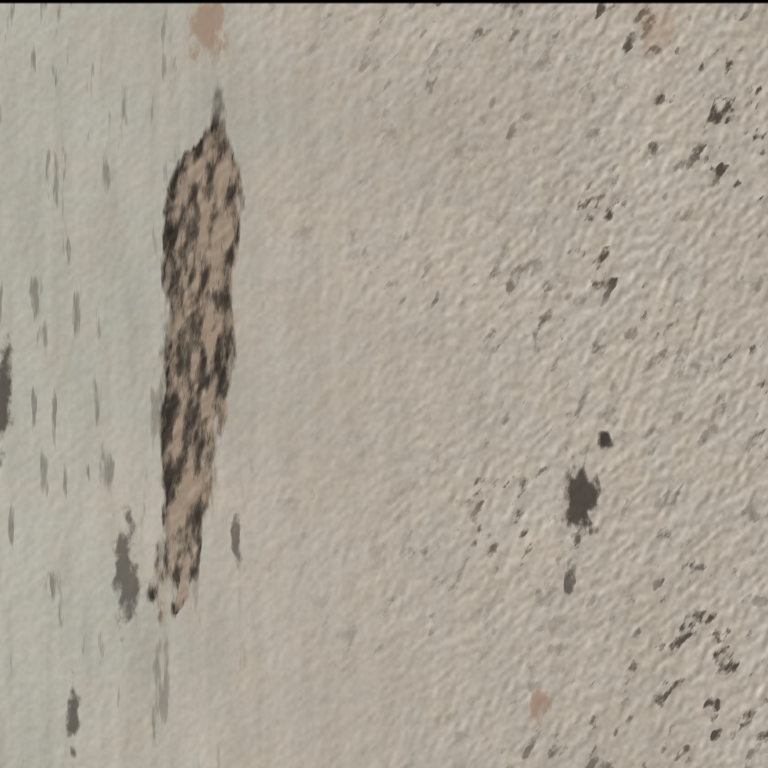
This texture is drawn by a Shadertoy shader. Its source:

```glsl
const vec3 STONE_COOL = vec3(0.685, 0.672, 0.625);
const vec3 STONE_WARM = vec3(0.690, 0.655, 0.605);
const vec3 SCAR_DARK = vec3(0.20, 0.18, 0.16);
const vec3 SCAR_TAN = vec3(0.60, 0.53, 0.46);
const vec3 PIT_DARK = vec3(0.30, 0.27, 0.24);
const vec3 RUST = vec3(0.58, 0.46, 0.38);

float hash(vec2 p) {
    vec3 q = fract(vec3(p.xyx) * 0.1031);
    q += dot(q, q.yzx + 33.33);
    return fract((q.x + q.y) * q.z);
}

float noise(vec2 p) {
    vec2 cell = floor(p), f = fract(p);
    f = f * f * (3.0 - 2.0 * f);
    float low = mix(hash(cell), hash(cell + vec2(1, 0)), f.x);
    float high = mix(hash(cell + vec2(0, 1)), hash(cell + vec2(1, 1)), f.x);
    return mix(low, high, f.y);
}

float fbm(vec2 p) {
    float sum = 0.0, weight = 0.5;
    for (int i = 0; i < 4; i++) {
        sum += weight * noise(p);
        p = mat2(1.6, 1.2, -1.2, 1.6) * p + 17.3;
        weight *= 0.5;
    }
    return sum / 0.9375;
}

// Grain height, sheared so that the ridges lean to the right
float grainHeight(vec2 p) {
    vec2 q = vec2(p.x - 0.35 * p.y, p.y);
    return 0.6 * noise(q * vec2(135.0, 105.0)) + 0.4 * noise(q * vec2(70.0, 50.0) + 41.0);
}

// Light from the upper left
float relief(vec2 p) {
    vec2 toLight = vec2(-0.003, 0.0035);
    return grainHeight(p) - grainHeight(p + toLight);
}

// Ragged elliptical stain
float blotch(vec2 p, vec2 center, vec2 radius) {
    float ragged = fbm(p * vec2(95.0, 55.0)) - 0.5;
    return 1.0 - smoothstep(0.45, 1.25, length((p - center) / radius) + 1.8 * ragged);
}

// Signed position across the long scar: x is offset, y is half width
vec2 scarProfile(vec2 p) {
    float along = clamp((p.y - 0.2) / 0.58, 0.0, 1.0);
    float center = 0.212 + 0.056 * sqrt(along) + 0.016 * smoothstep(0.76, 0.86, p.y);
    float body = mix(0.026, 0.047, smoothstep(0.2, 0.6, p.y));
    float neck = mix(body, 0.007, smoothstep(0.765, 0.855, p.y));
    float halfWidth = neck * smoothstep(0.17, 0.23, p.y) * (1.0 - smoothstep(0.86, 0.93, p.y));
    return vec2(p.x - center, halfWidth);
}

vec3 paintScar(vec3 color, vec2 p) {
    vec2 profile = scarProfile(p);
    float ragged = fbm(p * vec2(75.0, 22.0)) - 0.5;
    float inside = profile.y - abs(profile.x) + 0.026 * ragged;
    float present = smoothstep(0.001, 0.012, profile.y);
    float mask = smoothstep(-0.003, 0.006, inside) * present;
    mask *= mix(smoothstep(0.3, 0.6, fbm(p * vec2(110.0, 35.0))), 1.0, smoothstep(0.18, 0.36, p.y));
    float fibers = fbm(vec2(p.x - 0.12 * p.y, p.y) * vec2(105.0, 36.0) + 8.0);
    float rim = 1.0 - smoothstep(0.003, 0.022, inside);
    float leftSide = smoothstep(0.01, -0.035, profile.x);
    float tone = smoothstep(0.22, 0.72, fibers) - rim * (0.16 + 0.24 * leftSide);
    tone -= 0.35 * smoothstep(0.77, 0.84, p.y);
    vec3 fill = mix(SCAR_DARK, SCAR_TAN, clamp(tone + 0.12, 0.0, 1.0));
    return mix(color, fill + 0.13 * relief(p), mask * 0.94);
}

void mainImage(out vec4 fragColor, in vec2 fragCoord) {
    vec2 p = fragCoord / iResolution.xy;

    // Smooth cool stone on the left, rough warm stone on the right
    float clouds = fbm(p * 6.0);
    float rough = smoothstep(0.25, 0.95, p.x + 0.12 * (p.y - 0.5) + 0.35 * (clouds - 0.5));
    vec3 color = mix(STONE_COOL, STONE_WARM, smoothstep(0.05, 0.5, p.x + 0.3 * (clouds - 0.5)));
    color += 0.05 * (clouds - 0.5);

    // Vertical streaks and fine grain
    float streaks = fbm(p * vec2(80.0, 7.0)) - 0.5;
    color += streaks * mix(0.07, 0.025, rough);
    color += relief(p) * mix(0.055, 0.23, rough);
    color += (noise(p * 210.0) - 0.5) * mix(0.025, 0.05, rough);
    color += vec3(0.02, 0.0, -0.02) * (fbm(p * 28.0 + 5.0) - 0.5);

    // Small pits gathered in loose clusters
    vec2 leaning = vec2(p.x - 0.45 * p.y, p.y);
    float pits = smoothstep(0.62, 0.82, fbm(leaning * vec2(68.0, 46.0) + 3.0));
    float cluster = smoothstep(0.35, 0.65, fbm(p * 10.0 + 20.0));
    color = mix(color, PIT_DARK, pits * rough * mix(0.3, 0.95, cluster));
    float scratches = smoothstep(0.66, 0.82, fbm(p * vec2(70.0, 13.0) + 60.0));
    color = mix(color, PIT_DARK, scratches * 0.4 * (1.0 - smoothstep(0.1, 0.45, p.x)));

    // Long scar, then the isolated stains
    color = paintScar(color, p);
    color = mix(color, RUST, 0.6 * blotch(p, vec2(0.27, 0.97), vec2(0.026, 0.045)));
    color = mix(color, RUST, 0.6 * blotch(p, vec2(0.703, 0.088), vec2(0.014, 0.024)));
    color = mix(color, RUST, 0.3 * blotch(p, vec2(0.85, 0.965), vec2(0.03, 0.03)));
    float stains = 0.65 * blotch(p, vec2(0.164, 0.26), vec2(0.015, 0.065));
    stains = max(stains, 0.7 * blotch(p, vec2(0.095, 0.07), vec2(0.009, 0.045)));
    stains = max(stains, 0.8 * blotch(p, vec2(0.003, 0.48), vec2(0.012, 0.065)));
    stains = max(stains, 0.9 * blotch(p, vec2(0.755, 0.355), vec2(0.02, 0.045)));
    stains = max(stains, blotch(p, vec2(0.788, 0.427), vec2(0.008, 0.01)));
    stains = max(stains, 0.7 * blotch(p, vec2(0.74, 0.25), vec2(0.008, 0.022)));
    stains = max(stains, 0.6 * blotch(p, vec2(0.308, 0.3), vec2(0.007, 0.03)));
    color = mix(color, SCAR_DARK, stains * 0.85);

    // Dark strip along the top edge
    color *= 1.0 - smoothstep(0.994, 0.998, p.y);
    fragColor = vec4(clamp(color, 0.0, 1.0), 1.0);
}
```
